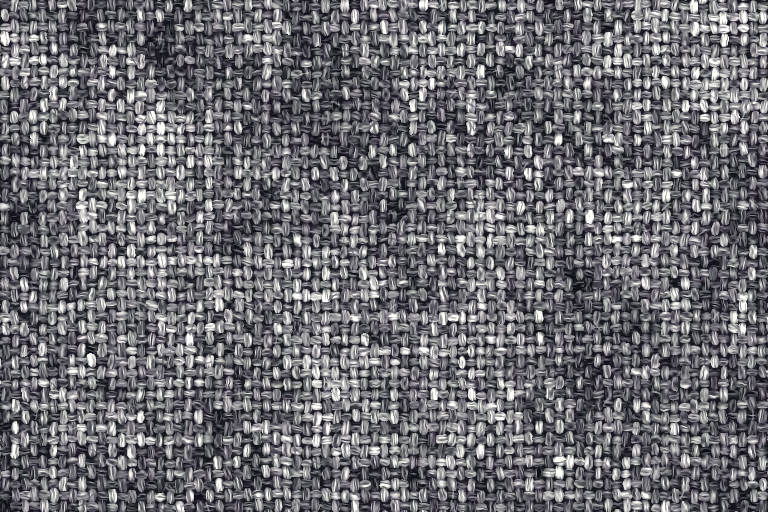
Give the GLSL for this texture, as a WebGL 1 fragment shader.

```glsl
precision highp float;
uniform vec2 u_resolution;

float hash(vec2 p) {
  return fract(sin(dot(p, vec2(127.1, 311.7))) * 43758.5453);
}

float noise(vec2 p) {
  vec2 i = floor(p), f = fract(p);
  f = f * f * (3.0 - 2.0 * f);
  return mix(mix(hash(i), hash(i + vec2(1.0, 0.0)), f.x),
             mix(hash(i + vec2(0.0, 1.0)), hash(i + vec2(1.0, 1.0)), f.x), f.y);
}

// Distance to a short line of half length len through the origin
float hairDistance(vec2 p, float angle, float len) {
  vec2 dir = vec2(cos(angle), sin(angle));
  return length(p - dir * clamp(dot(p, dir), -len, len));
}

// Tone of one visible yarn bundle; q is measured from its centre
float yarnTone(vec2 q, vec2 id, bool warp) {
  vec2 along = warp ? q.xy : q.yx;
  vec2 thread = warp ? id : id.yx + 211.0;
  float slub = noise(vec2(thread.x * 17.0, thread.y * 0.3));
  float twist = (hash(id + 5.3) - 0.3) * 2.4;
  float strand = along.x * 8.0 + along.y * twist;
  float fibre = noise(vec2(strand, along.y * 1.6) + id * 13.0);
  float tone = 0.68 + 0.56 * (slub - 0.5) + 0.34 * (hash(id + 9.1) - 0.5);
  tone += 0.98 * (fibre - 0.5) + 0.34 * (noise(id * 0.12) - 0.5);
  return warp ? tone + 0.05 : tone - 0.05;
}

void main() {
  // Plain weave of 79 warp by 46 weft threads, slightly uneven
  vec2 uv = gl_FragCoord.xy / u_resolution;
  vec2 p = uv * vec2(79.0, 46.0);
  p += 0.35 * (vec2(noise(p * 0.22), noise(p * 0.22 + 40.0)) - 0.5);
  vec2 cell = floor(p);

  // Frayed outlines
  vec2 fray = 0.12 * (vec2(noise(p * 3.1 + 15.0), noise(p * 3.1 + 90.0)) - 0.5);

  float height = -1.0;
  float tone = 0.0;
  float hair = 0.0;
  float hairTone = 0.0;
  for (int y = -1; y <= 1; y++) {
    for (int x = -1; x <= 1; x++) {
      vec2 id = cell + vec2(float(x), float(y));
      vec2 jitter = vec2(hash(id), hash(id + 3.7)) - 0.5;
      vec2 q = p + fray - id - 0.5 - jitter * 0.14;
      bool warp = mod(id.x + id.y, 2.0) < 0.5;

      // Rounded bundle, the highest one is seen
      vec2 halfSize = warp ? vec2(0.48, 0.66) : vec2(0.64, 0.42);
      halfSize *= 0.9 + 0.2 * hash(id + 1.9);
      q.x += q.y * jitter.y * 0.25;
      vec2 e = pow(abs(q) / halfSize, vec2(2.4));
      float h = 1.0 - e.x - e.y;
      if (h > height) {
        height = h;
        tone = yarnTone(q, id, warp);
      }

      // Stray fibres on a few bundles
      if (hash(id + 27.0) > 0.86) {
        vec2 bend = vec2(0.0, 0.25 * q.x * q.x);
        float d = hairDistance(q + bend - jitter * 0.5, 6.283 * hash(id + 31.0), 0.4);
        float cover = 1.0 - smoothstep(0.03, 0.14, d);
        if (cover > hair) {
          hair = cover;
          hairTone = 0.3 + 0.75 * hash(id + 37.0);
        }
      }
    }
  }

  // Rounded shading, dark gaps and loose hairs
  float light = 0.44 + 0.62 * sqrt(clamp(height, 0.0, 1.0));
  float cover = smoothstep(-0.25, 0.25, height);
  float value = mix(0.03, tone * light, cover);
  value = clamp(mix(value, hairTone, hair * 0.6), -0.02, 1.2);

  // Deeper middle tones with a cool cast
  float middle = value * (1.0 - value);
  value -= 0.26 * middle;
  vec3 color = mix(vec3(0.075, 0.075, 0.105), vec3(0.82, 0.815, 0.805), value);
  color += vec3(-0.01, -0.01, 0.05) * max(middle, 0.0);
  color += vec3(0.03, 0.0, 0.03) * (noise(p * 0.9 + 70.0) - 0.5);
  gl_FragColor = vec4(color, 1.0);
}
```
